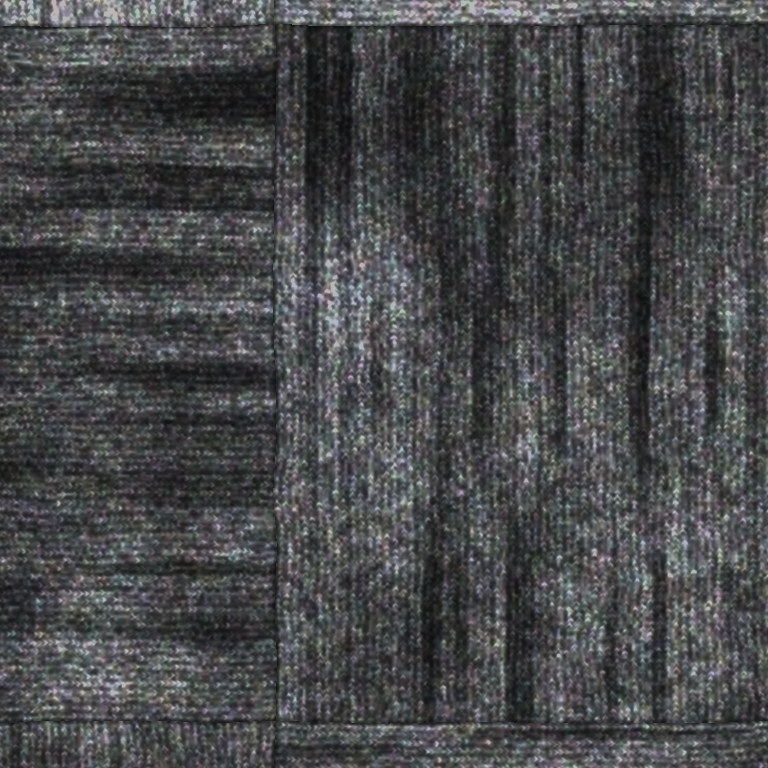
Give the GLSL for this texture, as a Shadertoy shader.

```glsl
// Charcoal ribbed carpet tiles, laid quarter-turned like a checkerboard.
// Each tile has fine ribs of looped stitches; yarn speckle, dark streaks along
// the ribs and broad worn patches add up to one log-brightness value.

#define TILE_SIZE 0.907
#define TILE_ORIGIN vec2(0.358, 0.060)
#define RIBS 84.0
#define STITCHES 124.0
#define SPECKLE_SCALE 235.0
#define SPECKLE 2.7
#define GROOVE 0.42
#define STREAK 1.7
#define SEAM_WIDTH 0.006
#define MID_TONE 0.262
#define CONTRAST 0.42
#define YARN_TINT vec3(0.985, 1.0, 1.02)

float hash(vec2 p) {
    return fract(sin(dot(p, vec2(127.1, 311.7))) * 43758.5453);
}

// Smooth value noise in 0..1
float noise(vec2 p) {
    vec2 i = floor(p), f = fract(p);
    f = f * f * (3.0 - 2.0 * f);
    return mix(mix(hash(i), hash(i + vec2(1, 0)), f.x),
               mix(hash(i + vec2(0, 1)), hash(i + vec2(1, 1)), f.x), f.y);
}

// Soft elliptical patch, 1 at its centre
float patchAt(vec2 p, vec2 centre, vec2 radius) {
    vec2 d = (p - centre) / radius;
    return exp(-dot(d, d));
}

// Ribs and looped stitches; q.x runs across the ribs, q.y along them
float ribbing(vec2 q, vec2 seed) {
    float across = q.x * RIBS + 0.5 * (noise(q * vec2(9.0, 40.0) + seed) - 0.5);
    float rib = floor(across);
    float side = abs(fract(across) - 0.5);
    float along = q.y * STITCHES + hash(vec2(rib, 3.0) + seed) + side;
    float loopTone = hash(vec2(rib, floor(along)) + seed) - 0.5;
    float loopShape = sin(6.28318 * fract(along) - 1.5708);
    float ridge = cos(6.28318 * side);
    float body = 1.0 - smoothstep(0.25, 0.5, side);
    return GROOVE * ridge + body * (0.22 * loopShape + 1.2 * loopTone * (0.5 + 0.5 * loopShape));
}

// Dark runs one to three ribs wide, plus a slow change from rib to rib
float streaks(vec2 q, vec2 seed) {
    float run = noise(vec2(q.x * RIBS * 0.5, q.y * 2.6) + seed * 1.7);
    float tone = noise(vec2(q.x * RIBS * 0.8, q.y * 5.0) + seed * 2.3);
    return 0.25 - STREAK * smoothstep(0.55, 0.95, run) + 0.9 * (tone - 0.5);
}

// Worn light areas and dark bands over the laid floor
float wear(vec2 uv, vec2 id) {
    float leftTile = 1.0 - step(-0.5, id.x);
    float middleRow = 1.0 - step(0.5, abs(id.y));
    float blotch = 1.1 * (noise(uv * 6.0 + 4.0) - 0.5) + 0.7 * (noise(uv * 17.0) - 0.5);
    float light = 0.85 * patchAt(uv, vec2(0.44, 0.60), vec2(0.08, 0.11))
                + 0.60 * patchAt(uv, vec2(0.39, 0.17), vec2(0.05, 0.14))
                + 0.90 * leftTile * patchAt(uv, vec2(0.03, 0.12), vec2(0.16, 0.10))
                + 0.70 * leftTile * patchAt(uv, vec2(0.03, 0.86), vec2(0.08, 0.06));
    float leftDark = 1.7 * patchAt(uv, vec2(0.34, 0.37), vec2(0.17, 0.030))
                   + 0.9 * patchAt(uv, vec2(0.32, 0.44), vec2(0.11, 0.022))
                   + 1.0 * patchAt(uv, vec2(0.33, 0.88), vec2(0.12, 0.035));
    float mainDark = 0.9 * patchAt(uv, vec2(0.41, 0.90), vec2(0.08, 0.10))
                   + 0.8 * patchAt(uv, vec2(0.585, 0.45), vec2(0.022, 0.45))
                   + 1.2 * patchAt(uv, vec2(0.985, 0.50), vec2(0.010, 0.60));
    float rowTone = 1.0 * step(0.5, id.y) + 0.25 * step(id.y, -0.5);
    return blotch + light + rowTone - middleRow * mix(mainDark, leftDark, leftTile);
}

void mainImage(out vec4 fragColor, in vec2 fragCoord) {
    vec2 uv = fragCoord / iResolution.xy;

    // Tile grid with slightly uneven cut edges
    vec2 wobble = 0.005 * (vec2(noise(uv.yx * 14.0), noise(uv * 14.0 + 9.0)) - 0.5);
    vec2 grid = (uv + wobble - TILE_ORIGIN) / TILE_SIZE;
    vec2 id = floor(grid), local = fract(grid);
    bool turned = mod(id.x + id.y, 2.0) > 0.5;
    vec2 q = turned ? local.yx : local;
    vec2 seed = id * 17.0 + 31.0;

    // Yarn speckle, stretched a little along the rib
    vec2 grain = q * TILE_SIZE * SPECKLE_SCALE * vec2(1.0, 0.85);
    float speckle = 0.75 * (noise(grain + seed) - 0.5)
                  + 0.50 * (noise(grain * 0.47 + seed + 50.0) - 0.5);

    // Dark seam between tiles
    vec2 toEdge = min(local, 1.0 - local) * TILE_SIZE;
    float seam = 1.0 - smoothstep(0.0, SEAM_WIDTH, min(toEdge.x, toEdge.y));

    float worn = wear(uv, id);
    float tone = ribbing(q, seed) + streaks(q, seed) + SPECKLE * speckle + worn - 1.1 * seam;
    float brightness = MID_TONE * exp(CONTRAST * min(tone, 2.4));

    // Faint green, violet and warm threads
    vec3 threads = vec3(noise(grain * 0.3 + 11.0), noise(grain * 0.3 + 47.0), noise(grain * 0.3 + 83.0));
    threads -= dot(threads, vec3(1.0 / 3.0));
    vec3 color = brightness * YARN_TINT * (1.0 + 0.16 * threads);
    color.b += 0.015 * patchAt(uv, vec2(0.43, 0.58), vec2(0.09, 0.15));
    fragColor = vec4(clamp(color, 0.0, 1.0), 1.0);
}
```
